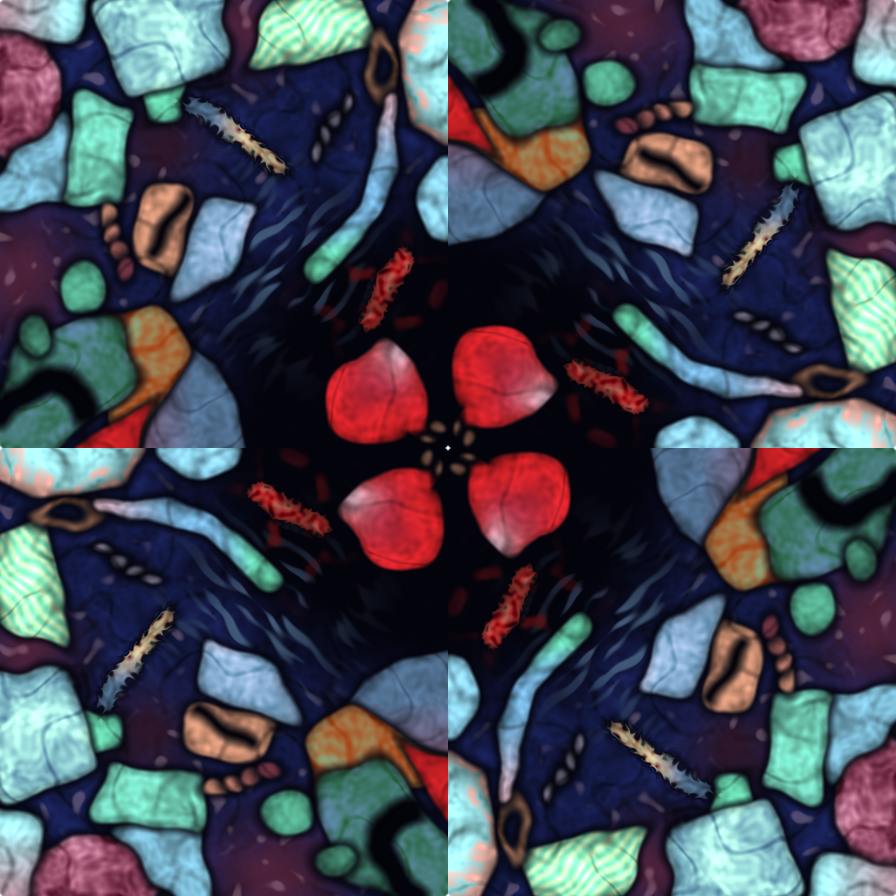
Reproduce this pattern procedurally as a three.js fragment shader.

```glsl
// Kaleidoscope of stained glass shards: one tile turned four times about a red flower.
varying vec2 vUv;
const float EDGE = .006;   // softness of shard borders
const float WARP = .026;   // waviness of the glass
const float ROUND = .035;  // rounding of shard corners
const float CORNER = .014; // rounding of the tile
const vec3 INK = vec3(.012, .012, .045);
const vec3 NAVY = vec3(.075, .1, .27);
const vec3 MAROON = vec3(.36, .14, .22);
const vec3 CYAN = vec3(.57, .84, .86);
const vec3 MINT = vec3(.38, .78, .64);
const vec3 LIME = vec3(.72, .9, .7);
const vec3 SKY = vec3(.45, .68, .84);
const vec3 SLATE = vec3(.29, .4, .52);
const vec3 ROSE = vec3(.75, .62, .68);
const vec3 TAN = vec3(.8, .56, .45);
const vec3 RED = vec3(.76, .12, .14);
vec2 p;      // warped tile point, y down
vec3 col;    // colour so far
float grain; // glass texture

float slope(vec2 cell, vec2 f, vec2 o) {
  vec3 q = fract((cell + o).xyx * vec3(.1031, .103, .0973));
  q += dot(q, q.yzx + 33.33);
  return dot(fract((q.xx + q.yz) * q.zy) * 2. - 1., f - o);
}
// Gradient noise
float noise(vec2 x) {
  vec2 i = floor(x), f = fract(x), u = f * f * (3. - 2. * f), e = vec2(1, 0);
  return mix(mix(slope(i, f, e.yy), slope(i, f, e.xy), u.x),
             mix(slope(i, f, e.yx), slope(i, f, e.xx), u.x), u.y);
}
float smoothMax(float a, float b) {
  float h = max(ROUND - abs(a - b), 0.);
  return max(a, b) + h * h * .25 / ROUND;
}
float side(vec2 a, vec2 b) {
  vec2 e = b - a;
  return dot(p - a, normalize(vec2(e.y, -e.x)));
}
// Convex quad, corners clockwise
float quad(vec4 ab, vec4 cd) {
  return smoothMax(smoothMax(side(ab.xy, ab.zw), side(ab.zw, cd.xy)),
                   smoothMax(side(cd.xy, cd.zw), side(cd.zw, ab.xy)));
}
// Ellipse: centre, radii
float oval(vec4 e) { return (length((p - e.xy) / e.zw) - 1.) * min(e.z, e.w); }
float segment(vec2 a, vec2 b) {
  vec2 e = b - a;
  return length(p - a - e * clamp(dot(p - a, e) / dot(e, e), 0., 1.));
}
float curve(vec2 a, vec2 b, vec2 c) {
  float d = 9.;
  vec2 last = a;
  for (int i = 1; i <= 8; i++) {
    float t = float(i) / 8.;
    vec2 next = mix(mix(a, b, t), mix(b, c, t), t);
    d = min(d, segment(last, next));
    last = next;
  }
  return d;
}
float glow(vec4 e) { vec2 q = (p - e.xy) / e.zw; return exp(-dot(q, q)); }
// Glass shard with a dark rim and shaded border
void shard(float d, vec3 tint) {
  col = mix(col, INK, .8 * smoothstep(.025, 0., d));
  float shade = 1.06 + .45 * grain - .3 * smoothstep(-.025, 0., d);
  col = mix(col, tint * shade, 1. - smoothstep(-EDGE, EDGE, d));
}
void drawTile(vec2 t) {
  p = t + WARP * vec2(noise(t * 12.), noise(t * 12. + 7.3));
  float fine = noise(p * 60.);
  grain = noise(p * 9.) + .6 * noise(p * 24.) + .6 * fine - .5 * smoothstep(.07, 0., abs(noise(p * 8. + 3.)));
  vec2 slant = vec2(p.x - p.y, p.x + p.y);
  // Night ground, stains and slanted threads
  col = NAVY * (1. + .6 * grain);
  col = mix(col, MAROON, .8 * (glow(vec4(.55, .06, .07, .1)) + glow(vec4(.04, .61, .13, .14))));
  col = mix(col, MAROON * .6, .7 * glow(vec4(.36, .33, .1, .1)));
  col = mix(col, INK, 1. - smoothstep(.4, .72, length(p - 1.)));
  float speck = smoothstep(.2, .45, noise(p * 26.));
  col = mix(col, ROSE, .35 * speck * smoothstep(.55, .7, length(p - 1.)));
  float thread = smoothstep(.02, .3, noise(slant * vec2(8, 34)));
  col = mix(col, SLATE, .9 * thread * glow(vec4(.61, .58, .17, .17)));
  col = mix(col, RED * .5, smoothstep(.05, .35, noise(slant * 15.)) * glow(vec4(.85, .65, .13, .1)));
  // Upper shards
  shard(oval(vec4(.02, .2, .12, .16)), mix(MAROON * 1.4, ROSE, .2 + .5 * grain));
  shard(quad(vec4(-.1, -.1, .21, -.1), vec4(.17, .1, -.1, .04)), mix(ROSE, CYAN, p.x * 6.));
  shard(quad(vec4(.31, .12, .44, .12), vec4(.4, .28, .33, .27)), MINT);
  shard(quad(vec4(.19, .01, .5, -.08), vec4(.51, .15, .29, .22)), mix(CYAN, mix(SKY, LIME, .5 + grain), .5));
  shard(quad(vec4(.61, -.01, .79, -.02), vec4(.85, .1, .55, .16)), mix(MINT, LIME, .6 + .4 * sin(slant.y * 190.)));
  shard(quad(vec4(.15, .24, .17, .44), vec4(-.03, .48, -.03, .41)), mix(CYAN, SKY, .6));
  shard(quad(vec4(.17, .2, .3, .24), vec4(.26, .46, .14, .45)), mix(MINT, CYAN, .3));
  // Right border shards and bent rod
  float disc = oval(vec4(1, .14, .11, .18));
  shard(disc, mix(CYAN * 1.05, mix(TAN, ROSE, .4), smoothstep(-.05, -.01, disc + .05 * grain)));
  shard(oval(vec4(1, .44, .065, .09)), mix(SKY, CYAN, .5));
  shard(abs(oval(vec4(.85, .15, .025, .06))) - .007, TAN * .65);
  float body = smoothstep(.2, .4, p.y);
  float rod = curve(vec2(.865, .22), vec2(.89, .44), vec2(.71, .6)) - .012 - .016 * body;
  shard(rod, mix(mix(ROSE, SKY, body), MINT, smoothstep(.48, .58, p.y)));
  // Paired lozenge, glitter strip and chips
  shard(quad(vec4(.31, .42, .43, .41), vec4(.4, .63, .29, .58)), TAN);
  shard(quad(vec4(.45, .44, .57, .45), vec4(.54, .6, .38, .68)), mix(SKY, ROSE, .25 + .4 * grain));
  shard(segment(vec2(.41, .44), vec2(.34, .56)) - .005, INK);
  float strip = segment(vec2(.44, .24), vec2(.62, .37)) - .025 + .03 * abs(fine);
  shard(strip, mix(SLATE, mix(TAN, LIME, .3 + fine), smoothstep(.46, .55, p.x)));
  for (int i = 0; i < 4; i++) {
    float k = float(i);
    shard(oval(vec4(.24 + .013 * k, .48 + .04 * k, .016, .022)), mix(TAN, MAROON, k * .3));
    shard(oval(vec4(.77 - .02 * k, .23 + .035 * k, .01, .017)), mix(ROSE, SLATE, .5));
  }
  // Lower left cluster
  shard(quad(vec4(.41, .76, .5, .83), vec4(.56, 1.05, .27, 1.05)), mix(SLATE, MAROON + .1, clamp(2.2 - p.x * 5., 0., .7)));
  shard(quad(vec4(.2, .71, .37, .68), vec4(.43, .78, .27, 1.06)), mix(TAN * vec3(.75, .75, .55), MINT * .7, grain));
  shard(quad(vec4(.04, .75, .27, .7), vec4(.32, .84, -.1, 1.2)), mix(MINT * .6, SLATE, .3 + grain));
  shard(quad(vec4(.23, .95, .35, .9), vec4(.28, 1.04, .12, 1.04)), RED);
  shard(curve(vec2(0, .93), vec2(.13, .77), vec2(.19, .92)) - .022, INK);
  shard(oval(vec4(.185, .645, .05, .06)), MINT * .75);
  shard(oval(vec4(.08, .75, .035, .045)), MINT * .65);
  // Ember, flower petal and beads
  shard(segment(vec2(.83, .71), vec2(.9, .58)) - .028 + .03 * abs(fine), mix(RED * .75, TAN, .15 + fine));
  float petal = min(oval(vec4(.835, .895, .115, .1)), quad(vec4(.855, .745, .95, .84), vec4(.96, .99, .74, .86)));
  vec3 tint = mix(RED * 1.12, vec3(.58, .13, .2), glow(vec4(.85, .86, .08, .06)));
  shard(petal, mix(tint, ROSE, .95 * glow(vec4(.88, .785, .05, .055))));
  shard(oval(vec4(.978, .953, .012, .012)), TAN * .6);
  shard(oval(vec4(.96, .982, .013, .009)), TAN * .6);
}
void main() {
  // Turn every quarter onto the upper left one
  vec2 s = vUv * 2. - 1.;
  if (s.x > 0.) s = s.y >= 0. ? vec2(-s.y, s.x) : -s;
  else if (s.y < 0.) s = vec2(s.y, -s.x);
  vec2 t = vec2(s.x + 1., 1. - s.y);
  drawTile(t);
  // White shows through the rounded tile corners
  float gap = length(max(abs(t - .5) - .5 + CORNER, 0.)) - CORNER;
  gl_FragColor = vec4(mix(col, vec3(1), smoothstep(0., .004, gap)), 1);
}
```
